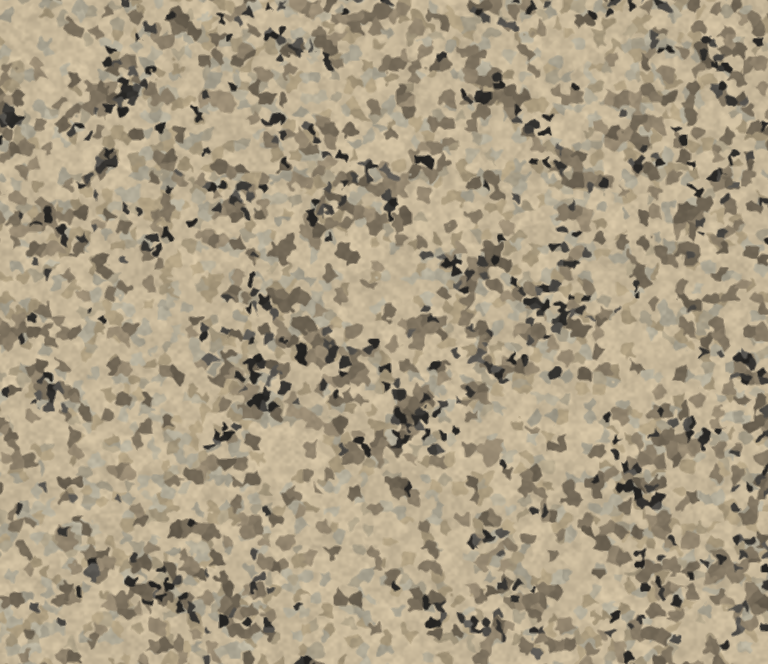
This texture is drawn by a Shadertoy shader. Its source:

```glsl
// Mineral colours
const vec3 CREAM = vec3(0.785, 0.722, 0.605);
const vec3 PALE_GREY = vec3(0.680, 0.655, 0.580);
const vec3 TAN = vec3(0.665, 0.605, 0.490);
const vec3 SMOKY = vec3(0.510, 0.463, 0.385);
const vec3 MICA = vec3(0.170, 0.165, 0.155);

// Grains per canvas height
const float CRYSTAL_FREQ = 24.0;
const float PALE_FREQ = 66.0;
const float SMOKY_FREQ = 57.0;
const float MICA_FREQ = 88.0;

// Thresholds above which a grain appears
const float PALE_LEVEL = 0.65;
const float SMOKY_LEVEL = 0.755;
const float MICA_LEVEL = 0.96;

const float CLUSTER_FREQ = 15.0;
const float CLUSTERING = 0.62;
const float WARP_FREQ = 115.0;
const float WARP_SIZE = 0.010;
const float SPECKLE_FREQ = 170.0;
const float SPECKLE = 0.17;
const float SOFTNESS = 0.0011;

float hash(vec2 p) {
    return fract(sin(dot(p, vec2(127.1, 311.7))) * 43758.5453);
}

vec2 hash2(vec2 p) {
    return vec2(hash(p), hash(p + 37.3));
}

float noise(vec2 p) {
    vec2 i = floor(p), f = fract(p);
    f = f * f * (3.0 - 2.0 * f);
    return mix(mix(hash(i), hash(i + vec2(1, 0)), f.x),
               mix(hash(i + vec2(0, 1)), hash(i + vec2(1, 1)), f.x), f.y);
}

// Nearest grain: centre in canvas units, then two random values
vec4 grain(vec2 p, float freq, float seed) {
    p *= freq;
    vec2 cell = floor(p), centre = p, id = cell;
    float nearest = 9.0;
    for (int y = -1; y <= 1; y++)
    for (int x = -1; x <= 1; x++) {
        vec2 c = cell + vec2(x, y);
        vec2 q = c + hash2(c + seed);
        float d = dot(q - p, q - p);
        if (d < nearest) {
            nearest = d;
            centre = q;
            id = c;
        }
    }
    return vec4(centre / freq, hash2(id + seed + 71.9));
}

// Signed density of the dark minerals around a point
float cluster(vec2 p) {
    p *= CLUSTER_FREQ;
    return CLUSTERING * (0.6 * noise(p) + 0.4 * noise(p * 2.3 + 19.0) - 0.5);
}

vec3 granite(vec2 p) {
    // Ragged grain outlines
    vec2 ragged = vec2(noise(p * WARP_FREQ), noise(p * WARP_FREQ + 53.0)) - 0.5;
    vec2 q = p + WARP_SIZE * ragged;

    // Feldspar ground: faint crystals with small tonal grains
    vec4 crystal = grain(q, CRYSTAL_FREQ, 11.0);
    vec4 pale = grain(q, PALE_FREQ, 131.0);
    vec3 colour = CREAM * (0.95 + 0.05 * crystal.z + 0.05 * pale.w);

    // Pale grey quartz and tan grains
    if (pale.z + 0.5 * cluster(pale.xy) > PALE_LEVEL)
        colour = mix(PALE_GREY, TAN, smoothstep(0.30, 0.70, pale.w))
               * (0.92 + 0.16 * fract(pale.w * 7.0));

    // Smoky brown quartz
    vec4 smoky = grain(q, SMOKY_FREQ, 257.0);
    if (smoky.z + cluster(smoky.xy) > SMOKY_LEVEL)
        colour = SMOKY * (0.76 + 0.46 * smoky.w);

    // Black mica flecks, gathered in the same clusters
    vec4 mica = grain(q, MICA_FREQ, 389.0);
    if (mica.z + cluster(mica.xy) > MICA_LEVEL)
        colour = MICA * (0.80 + 1.5 * mica.w * mica.w);

    // Fine mottling inside the grains
    float speckle = 0.6 * noise(p * SPECKLE_FREQ) + 0.4 * noise(p * SPECKLE_FREQ * 0.4);
    return colour * (1.0 + SPECKLE * (speckle - 0.5));
}

void mainImage(out vec4 fragColor, in vec2 fragCoord) {
    vec2 p = fragCoord / iResolution.y;

    // Average nearby samples for soft edges
    vec3 sum = vec3(0.0);
    for (int y = -1; y <= 1; y++)
    for (int x = -1; x <= 1; x++)
        sum += granite(p + SOFTNESS * vec2(x, y));

    fragColor = vec4(sum / 9.0, 1.0);
}
```
